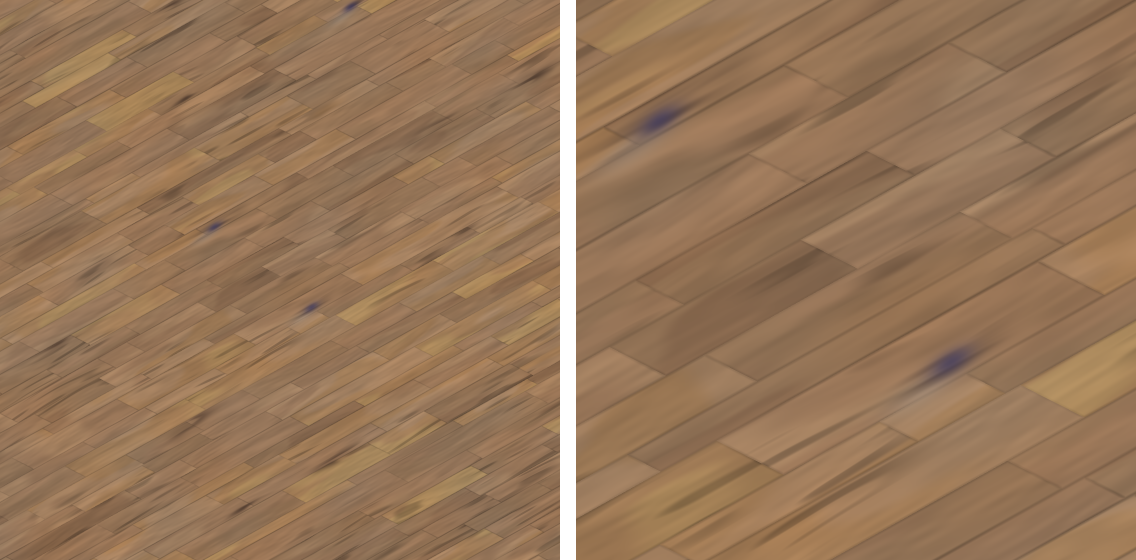
Left, the full canvas; right, a detail of the centre.
This texture is drawn by a WebGL 2 fragment shader. Its source:

```glsl
#version 300 es
precision highp float;
uniform vec2 u_resolution;
out vec4 fragColor;

const float PLANK_ANGLE = 0.51;    // direction of the boards, radians
const float END_ANGLE = 0.98;      // angle between board and its end cut
const float PLANK_WIDTH = 0.029;
const float LENGTH_MIN = 0.13;
const float LENGTH_MAX = 0.27;
const float SEAM_WIDTH = 0.0017;
const float SEAM_DEPTH = 0.2;
const float TONE_SPREAD = 0.45;    // tone drift inside one board
const float GRAIN_DEPTH = 0.09;
const float STREAK_DEPTH = 0.13;
const float CRACK_DEPTH = 0.2;
const vec2 KNOT_CELL = vec2(0.32, 0.21);
const float KNOT_SHARE = 0.75;
const float BLUE_SHARE = 0.25;
const float GAIN = 1.02;

const vec3 UMBER = vec3(0.52, 0.40, 0.30);
const vec3 BROWN = vec3(0.56, 0.44, 0.33);
const vec3 OAK = vec3(0.58, 0.45, 0.34);
const vec3 PALE = vec3(0.62, 0.49, 0.37);
const vec3 AMBER = vec3(0.61, 0.47, 0.33);
const vec3 HONEY = vec3(0.65, 0.52, 0.35);
const vec3 KNOT = vec3(0.27, 0.20, 0.16);
const vec3 BLUE = vec3(0.25, 0.23, 0.37);

float hash(vec2 p) {
  vec3 q = fract(vec3(p.xyx) * 0.1031);
  q += dot(q, q.yzx + 33.33);
  return fract((q.x + q.y) * q.z);
}

float noise(vec2 p) {
  vec2 i = floor(p), f = fract(p);
  f = f * f * (3.0 - 2.0 * f);
  return mix(mix(hash(i), hash(i + vec2(1, 0)), f.x),
             mix(hash(i + vec2(0, 1)), hash(i + vec2(1, 1)), f.x), f.y);
}

// Irregular one-dimensional cells: x = cell index, y = distance to nearest border
vec2 unevenCells(float x, float seed, float jitter) {
  float i = floor(x + 0.5);
  float border = i + (hash(vec2(i, seed)) - 0.5) * jitter;
  return vec2(x < border ? i - 1.0 : i, abs(x - border));
}

vec3 woodTone(float t) {
  vec3 c = mix(UMBER, BROWN, smoothstep(0.05, 0.12, t));
  c = mix(c, OAK, smoothstep(0.27, 0.35, t));
  c = mix(c, PALE, smoothstep(0.55, 0.63, t));
  c = mix(c, AMBER, smoothstep(0.72, 0.79, t));
  return mix(c, HONEY, smoothstep(0.88, 0.96, t));
}

// Sparse dark knots drawn out along the boards, some of them bluish
vec3 addKnots(vec3 color, vec2 w) {
  vec2 cell = floor(w / KNOT_CELL);
  vec2 center = 0.25 + 0.5 * vec2(hash(cell + 3.7), hash(cell + 9.1));
  vec2 d = w - (cell + center) * KNOT_CELL;
  d.y -= 0.12 * d.x * (hash(cell + 5.3) - 0.2);
  vec2 size = mix(vec2(0.022, 0.004), vec2(0.05, 0.008), hash(cell + 1.9));
  float present = step(hash(cell + 21.0), KNOT_SHARE);
  float blue = step(hash(cell + 47.0), BLUE_SHARE);
  float body = exp(-dot(d / size, d / size));
  float fibre = smoothstep(0.3, 0.75, noise(w * vec2(22.0, 230.0)));
  vec2 e = d / vec2(0.014, 0.006);
  float core = exp(-dot(e, e));
  vec2 g = (d + vec2(0.022, 0.006)) / vec2(0.028, 0.008);
  color = mix(color, vec3(0.69, 0.63, 0.57), 0.45 * blue * present * exp(-dot(g, g)));
  color = mix(color, KNOT, present * body * (0.15 + 0.65 * fibre));
  return mix(color, BLUE, 0.75 * blue * present * core);
}

vec3 floorColor(vec2 p) {
  // Frame along and across the boards, sheared for the end cuts
  vec2 along = vec2(cos(PLANK_ANGLE), sin(PLANK_ANGLE));
  vec2 w = vec2(dot(p, along), dot(p, vec2(-along.y, along.x))) + vec2(3.0, 4.0);
  float sheared = w.x + w.y / tan(END_ANGLE);

  // Board layout
  vec2 row = unevenCells(w.y / PLANK_WIDTH, 7.0, 0.55);
  float boardLength = mix(LENGTH_MIN, LENGTH_MAX, hash(vec2(row.x, 31.0)));
  vec2 board = unevenCells(sheared / boardLength + hash(vec2(row.x, 13.0)), row.x, 0.6);
  vec2 id = vec2(board.x, row.x);
  float pick = hash(id + 0.5);

  // Grain bends gently and differs from board to board
  vec2 g = w + vec2(pick * 7.0, 0.0);
  g.y += 0.012 * noise(g * vec2(7.0, 14.0)) + g.x * 0.05 * (hash(id + 17.0) - 0.5);
  float drift = noise(g * vec2(9.0, 50.0)) - 0.5;
  float streak = noise(g * vec2(8.0, 110.0) + 40.0) - 0.5;
  float grain = noise(g * vec2(38.0, 300.0)) - 0.5;
  float crack = smoothstep(0.68, 0.9, noise(g * vec2(13.0, 190.0) + 90.0));
  crack *= smoothstep(0.4, 0.75, noise(w * vec2(7.0, 22.0)));

  // Board colour and fibre shading
  vec3 color = woodTone(mix(0.04, 0.96, pick) + TONE_SPREAD * drift);
  color *= 1.0 + STREAK_DEPTH * streak + GRAIN_DEPTH * grain - CRACK_DEPTH * crack;
  float warmth = noise(w * vec2(10.0, 24.0) + 60.0) - 0.5;
  color *= 1.0 + warmth * vec3(0.05, -0.01, -0.09);

  // Seams of uneven strength
  float wear = 0.3 + 0.9 * noise(w * vec2(11.0, 40.0) + 25.0);
  float side = 1.0 - smoothstep(0.0, SEAM_WIDTH, row.y * PLANK_WIDTH);
  float end = 1.0 - smoothstep(0.0, SEAM_WIDTH, board.y * boardLength * sin(END_ANGLE));
  color *= 1.0 - SEAM_DEPTH * wear * max(side, 0.7 * end);
  return addKnots(color * GAIN, w);
}

void main() {
  // Four samples per pixel smooth all board edges
  vec3 sum = vec3(0.0);
  for (int i = 0; i < 4; i++) {
    vec2 offset = vec2(i % 2, i / 2) * 0.5 - 0.25;
    sum += floorColor((gl_FragCoord.xy + offset) / u_resolution.y);
  }
  fragColor = vec4(sum * 0.25, 1.0);
}
```
